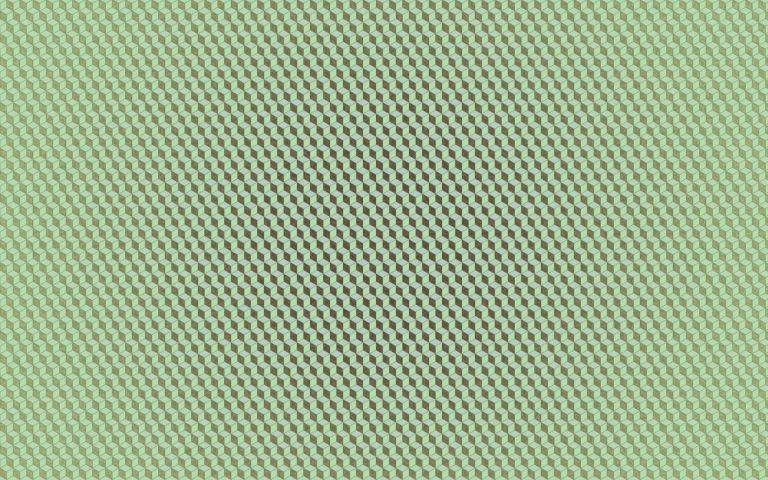
Reproduce this pattern procedurally as a Shadertoy shader.

```glsl
// Tumbling blocks: a hexagonal lattice of small cubes with a pale top, a green
// right face and a speckled dark left face. A broad radial falloff darkens the
// left faces and cools the tops near the middle; subsamples smooth the edges.

const float SIDE = 1.0 / 63.0;            // cube edge, in canvas heights
const float SQRT3 = 1.7320508;
const vec2 ANCHOR = vec2(0.0, 0.993);     // centre of one cube
const float GLOW_INNER = 0.12;
const float GLOW_OUTER = 0.85;
const float SPECKLE_SIZE = 0.22;          // in cube edges
const float SPECKLE_AMOUNT = 0.10;
const float LINE_WIDTH = 0.06;            // in cube edges
const float LINE_STRENGTH = 0.35;
const int SUBSAMPLES = 4;

const vec3 GREEN_FACE = vec3(0.71, 0.865, 0.67);
const vec3 TOP_OUTER  = vec3(0.71, 0.85, 0.695);
const vec3 TOP_INNER  = vec3(0.70, 0.80, 0.76);
const vec3 SIDE_OUTER = vec3(0.61, 0.67, 0.45);
const vec3 SIDE_INNER = vec3(0.38, 0.34, 0.25);
const vec3 LINE_COLOR = vec3(0.40, 0.42, 0.30);

float hash(vec2 p) {
    vec3 q = fract(vec3(p.xyx) * 0.1031);
    q += dot(q, q.yzx + 33.33);
    return fract((q.x + q.y) * q.z);
}

// Offset from the nearest cube centre, in cube edges.
vec2 cubeOffset(vec2 p) {
    vec2 period = vec2(SQRT3, 3.0);
    vec2 a = mod(p + 0.5 * period, period) - 0.5 * period;
    vec2 b = mod(p, period) - 0.5 * period;
    return dot(a, a) < dot(b, b) ? a : b;
}

// Distance to the nearest fold or outline of the cube.
float edgeDistance(vec2 p) {
    float x = abs(p.x);
    float outline = 0.5 * SQRT3 - max(x, 0.5 * (x + SQRT3 * abs(p.y)));
    float upperFold = abs(0.5 * (SQRT3 * p.y - x));
    float lowerFold = p.y < 0.0 ? x : length(p);
    return min(outline, min(upperFold, lowerFold));
}

vec3 cubeColor(vec2 p, float glow) {
    vec2 local = cubeOffset(p);
    float grain = hash(floor(p / SPECKLE_SIZE) + 64.0) - 0.5;
    vec3 color = GREEN_FACE;
    if (local.y > abs(local.x) / SQRT3) {
        color = mix(TOP_OUTER, TOP_INNER, glow) + 0.3 * SPECKLE_AMOUNT * grain;
    } else if (local.x < 0.0) {
        color = mix(SIDE_OUTER, SIDE_INNER, glow) + SPECKLE_AMOUNT * grain;
    }
    float line = 1.0 - step(LINE_WIDTH, edgeDistance(local));
    return mix(color, LINE_COLOR, line * LINE_STRENGTH);
}

void mainImage(out vec4 fragColor, in vec2 fragCoord) {
    // Radial falloff around the canvas centre
    vec2 fromCentre = (fragCoord - 0.5 * iResolution.xy) / iResolution.y;
    float glow = 1.0 - smoothstep(GLOW_INNER, GLOW_OUTER, length(fromCentre));

    // Average a small grid of samples inside the pixel
    vec3 total = vec3(0.0);
    for (int j = 0; j < SUBSAMPLES; j++) {
        for (int i = 0; i < SUBSAMPLES; i++) {
            vec2 jitter = (vec2(i, j) + 0.5) / float(SUBSAMPLES) - 0.5;
            vec2 canvas = (fragCoord + jitter) / iResolution.y;
            total += cubeColor((canvas - ANCHOR) / SIDE, glow);
        }
    }
    fragColor = vec4(total / float(SUBSAMPLES * SUBSAMPLES), 1.0);
}
```
